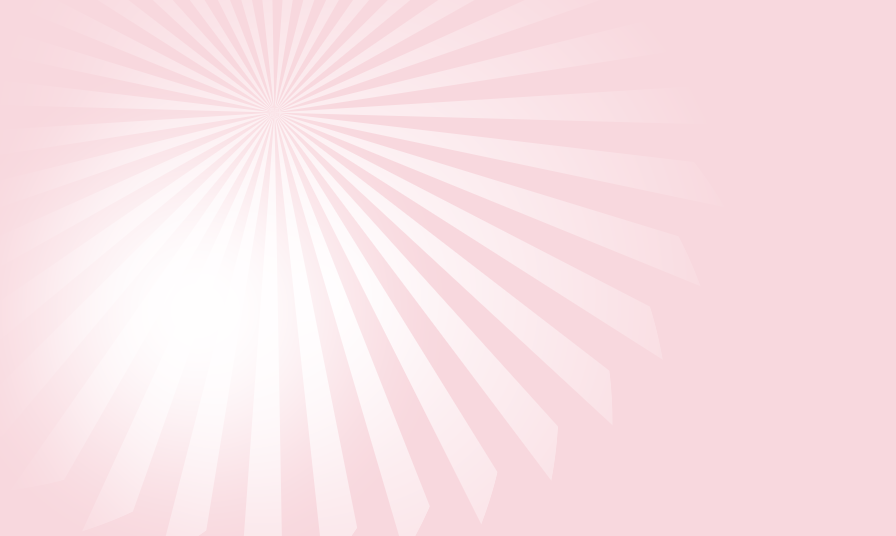
Give the GLSL for this background, as a Shadertoy shader.

```glsl
// Soft pink sunburst with a white glow below its hub, fading to plain pink
const float TAU = 6.2831853;
const float RAY_COUNT = 35.0;

// Coverage of the evenly spaced rays, each cut off by a slanted tip
float rayMask(vec2 fromHub, float pixel) {
    float radius = length(fromHub);
    float turn = atan(fromHub.y, fromHub.x) / TAU - 0.0028;
    float phase = fract(turn * RAY_COUNT + 0.5) - 0.5;
    float sideDistance = (0.25 - abs(phase)) * TAU / RAY_COUNT * radius;
    float tipDistance = 0.825 - 0.14 * phase - radius;
    float sides = clamp(sideDistance / pixel + 0.5, 0.0, 1.0);
    float tip = clamp(tipDistance / pixel + 0.5, 0.0, 1.0);
    return sides * tip;
}

void mainImage(out vec4 fragColor, in vec2 fragCoord) {
    // Canvas height is one unit; x is scaled to keep the layout at any aspect
    vec2 p = fragCoord / iResolution.xy * vec2(1.675, 1.0);
    float pixel = 1.0 / iResolution.y;

    vec3 pink = vec3(0.973, 0.847, 0.870);
    vec3 white = vec3(1.0, 0.995, 0.997);

    // Broad glow, brightest at lower left
    float glow = 1.0 - smoothstep(0.03, 0.49, length(p - vec2(0.37, 0.42)));
    vec3 color = mix(pink, white, glow);

    // Rays fade around their own centre and towards the left border
    float fade = clamp(1.0 - length(p - vec2(0.60, 0.45)) / 0.80, 0.0, 1.0);
    fade *= smoothstep(-0.08, 0.32, p.x);
    float rays = rayMask(p - vec2(0.513, 0.790), pixel);
    color = mix(color, white, rays * fade);

    fragColor = vec4(color, 1.0);
}
```
